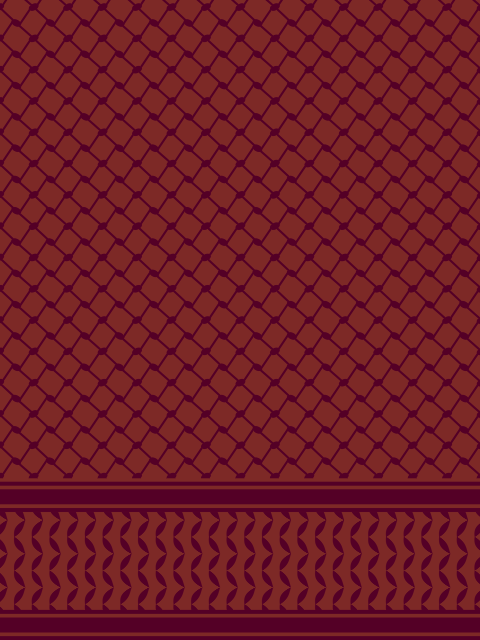
Reproduce this pattern procedurally as a WebGL 2 fragment shader.

```glsl
#version 300 es
precision highp float;
// A woven scarf: a knotted fishnet field above a border of stripes and leaves.
// The net repeats a cell of two tilted knots joined by cords; each leaf column
// is a vertically mirrored S-curve. The design grid is 576 by 768, y downward.

uniform vec2 u_resolution;
out vec4 fragColor;

float segment(vec2 p, vec2 a, vec2 b) {
    vec2 ab = b - a;
    return length(p - a - ab * clamp(dot(p - a, ab) / dot(ab, ab), 0.0, 1.0));
}

// Ellipse whose long side follows a unit axis.
float knot(vec2 p, vec2 axis) {
    vec2 local = vec2(dot(p, axis), dot(p, vec2(-axis.y, axis.x)));
    float k = length(local / vec2(6.3, 4.0));
    return k * (k - 1.0) / max(length(local / vec2(39.7, 16.0)), 0.01);
}

float net(vec2 p) {
    vec2 cell = vec2(41.35, 37.56);
    vec2 shift = vec2(20.4, 19.1);
    vec2 rise = vec2(4.0, -2.0), fall = vec2(4.0, 2.0);
    vec2 q = mod(p - vec2(288.5, 271.4) + cell * 0.5, cell) - cell * 0.5;
    float d = 1e3;
    for (int j = -1; j <= 1; j++) {
        for (int i = -1; i <= 1; i++) {
            vec2 r = q - cell * vec2(i, j);
            // Cords running down to the right, centre to centre.
            float cord = min(segment(r, vec2(0.0), shift), segment(r, shift, cell));
            // Steeper cords running up to the right, between knot ends.
            cord = min(cord, segment(r, rise, shift - vec2(0.0, cell.y) - fall));
            cord = min(cord, segment(r, shift - vec2(cell.x, 0.0) + fall, -rise));
            d = min(d, cord - 1.25);
            d = min(d, knot(r, normalize(rise)));
            d = min(d, knot(r - shift, normalize(fall)));
        }
    }
    return d;
}

float leaves(vec2 p) {
    float x = mod(p.x - 1.0 + 10.625, 21.25) - 10.625;
    // s runs from the right-hand tip (0) to the left-hand end (1).
    float s = abs(mod(p.y - 664.5 + 20.2, 40.4) - 20.2) / 20.2;
    float u = 1.0 - s;
    float spine = 8.0 * u * u * u - 5.0 * s * s * s;
    // Measure the nearest copy, since the tips cross the column edge.
    float offset = mod(x - spine + 10.625, 21.25) - 10.625;
    float halfWidth = 4.5 * pow(max(sin(3.14159 * s), 0.0), 0.8);
    return (abs(offset) - halfWidth) / 1.2;
}

// A broad stripe with a thin one on either side.
float stripes(float y) {
    float d = abs(y);
    return min(d - 9.0, abs(d - 15.8) - 2.4);
}

void main() {
    vec2 p = gl_FragCoord.xy / u_resolution * vec2(576.0, 768.0);
    p.y = 768.0 - p.y;
    float pixel = 768.0 / u_resolution.y;

    // Each motif is clipped to its own band.
    float d = max(net(p), p.y - 574.0);
    d = min(d, max(leaves(p), abs(p.y - 673.2) - 58.8));
    d = min(d, min(stripes(p.y - 596.2), stripes(p.y - 750.0)));

    float ink = 1.0 - smoothstep(-0.6 * pixel, 0.6 * pixel, d);
    vec3 brick = vec3(0.49, 0.16, 0.15);
    vec3 plum = vec3(0.33, 0.0, 0.15);
    fragColor = vec4(mix(brick, plum, ink), 1.0);
}
```
